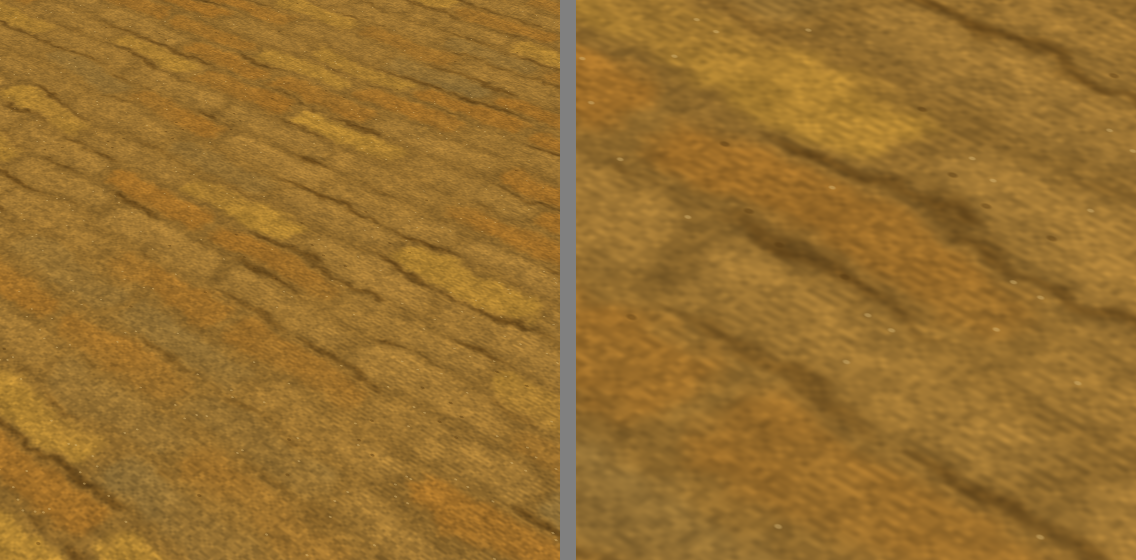
Left, the full canvas; right, a detail of the centre.
Reproduce this texture procedurally as a Shadertoy shader.

```glsl
// A weathered ochre brick pavement seen obliquely, its courses receding to the upper left.
// The canvas is projected onto a ground plane, tiled with staggered rounded bricks,
// then covered with patchy soil, broken dark joints, sandy grain and pale grit.

const vec2 VANISH_X = vec2(-2.21, 2.70); // vanishing points of courses and cross joints
const float HORIZON = 1.965;
const float COURSE = 0.092;              // ground width of one course
const float BRICK_LENGTH = 3.05;         // in course widths

const vec3 SOIL = vec3(0.605, 0.446, 0.190);
const vec3 TAN = vec3(0.625, 0.465, 0.205);
const vec3 ORANGE = vec3(0.620, 0.425, 0.155);
const vec3 YELLOW = vec3(0.690, 0.515, 0.195);
const vec3 GREY = vec3(0.545, 0.425, 0.210);
const vec3 CRACK = vec3(0.340, 0.225, 0.070);
const vec3 GRIT = vec3(0.820, 0.690, 0.430);

float hash(vec2 p) {
    return fract(sin(dot(p, vec2(127.1, 311.7))) * 43758.5);
}

float noise(vec2 p) {
    vec2 i = floor(p), f = fract(p);
    f = f * f * (3.0 - 2.0 * f);
    float low = mix(hash(i), hash(i + vec2(1, 0)), f.x);
    float high = mix(hash(i + vec2(0, 1)), hash(i + vec2(1, 1)), f.x);
    return mix(low, high, f.y);
}

float fbm(vec2 p) {
    float sum = 0.0, amplitude = 0.533;
    for (int i = 0; i < 4; i++) {
        sum += amplitude * noise(p);
        p = mat2(1.6, 1.2, -1.2, 1.6) * p + 7.3;
        amplitude *= 0.5;
    }
    return sum;
}

// Ground position in course widths: x along a course, y across the courses
vec2 groundPlane(vec2 p) {
    return (p.x - VANISH_X.yx) / ((HORIZON - p.y) * COURSE);
}

float roundedBox(vec2 p, vec2 halfSize, float radius) {
    vec2 q = abs(p) - halfSize + radius;
    return length(max(q, 0.0)) + min(max(q.x, q.y), 0.0) - radius;
}

// Brick cell in id, position relative to the brick centre in the result
vec2 brickCell(vec2 g, out vec2 id) {
    float row = floor(g.y);
    float along = g.x / BRICK_LENGTH + 0.5 * row + 0.4 * hash(vec2(row, 4.0));
    id = vec2(floor(along), row);
    return (vec2(fract(along), fract(g.y)) - 0.5) * vec2(BRICK_LENGTH, 1.0);
}

vec3 brickColour(vec2 id) {
    float pick = hash(id + 2.7);
    vec3 colour = pick < 0.36 ? ORANGE : pick < 0.50 ? YELLOW : pick < 0.58 ? GREY : TAN;
    return colour * (0.97 + 0.06 * hash(id + 9.1));
}

// Sparse round specks, one candidate per cell
float specks(vec2 p, float density) {
    vec2 id = floor(p);
    vec2 centre = 0.3 + 0.4 * vec2(hash(id + 1.3), hash(id + 5.9));
    float spot = 1.0 - smoothstep(0.1, 0.3, length(fract(p) - centre));
    return spot * step(1.0 - density, hash(id + 8.2));
}

void mainImage(out vec4 fragColor, in vec2 fragCoord) {
    vec2 p = fragCoord / iResolution.xy;
    vec2 ground = groundPlane(p);

    // Worn outlines
    vec2 wobble = vec2(fbm(ground * 0.9), fbm(ground * 0.9 + 31.0)) - 0.5;
    vec2 ragged = vec2(noise(ground * 6.0), noise(ground * 6.0 + 17.0)) - 0.5;
    vec2 id;
    vec2 local = brickCell(ground + 0.55 * wobble + 0.14 * ragged, id);
    vec2 halfSize = vec2(0.5 * BRICK_LENGTH - 0.10, 0.42 - 0.06 * hash(id + 6.4));
    float edge = roundedBox(local, halfSize, 0.25);
    float brick = 1.0 - smoothstep(-0.18, 0.10, edge);

    // Soil hides some bricks, more so near the viewer
    float soil = smoothstep(0.36, 0.66, fbm(ground * vec2(0.30, 0.45) + 12.0));
    soil *= mix(0.95, 0.55, p.y);
    float exposed = 1.0 - soil;
    vec3 colour = mix(SOIL, brickColour(id), brick * mix(0.25, 0.95, exposed));

    // Domed relief and shaded joints
    colour *= 1.0 + 0.10 * local.y * brick * exposed;
    colour *= 1.0 - 0.09 * (1.0 - brick) * mix(0.3, 1.0, exposed);

    // Thin broken cracks, centred on the joints between courses
    float broken = smoothstep(0.46, 0.68, fbm(ground * vec2(0.8, 1.3) + 53.0));
    float crackWidth = 0.05 + 0.10 * broken;
    float gap = 1.0 - smoothstep(0.0, crackWidth, 0.5 - abs(local.y));
    gap *= 0.55 + 0.45 * noise(ground * vec2(5.0, 8.0) + 71.0);
    colour = mix(colour, CRACK, 0.80 * gap * broken * mix(0.3, 1.0, exposed));

    // Faint blotches and fine sandy grain, softer with distance
    float near = mix(1.0, 0.6, p.y);
    colour *= 1.0 + 0.20 * (fbm(ground * vec2(2.2, 3.8)) - 0.5);
    colour *= 1.0 + 0.16 * (noise(ground * vec2(9.0, 12.0)) - 0.5);
    colour *= 1.0 + 0.24 * near * (noise(ground * vec2(20.0, 22.0) + 40.0) - 0.5);

    // Pale grit and small pits
    float grit = specks(ground * vec2(9.0, 11.0), 0.020);
    float pits = specks(ground * vec2(6.0, 8.0) + 90.0, 0.014);
    colour = mix(colour, GRIT, 0.50 * grit);
    colour = mix(colour, CRACK, 0.45 * pits);
    fragColor = vec4(clamp(colour, 0.0, 1.0), 1.0);
}
```
